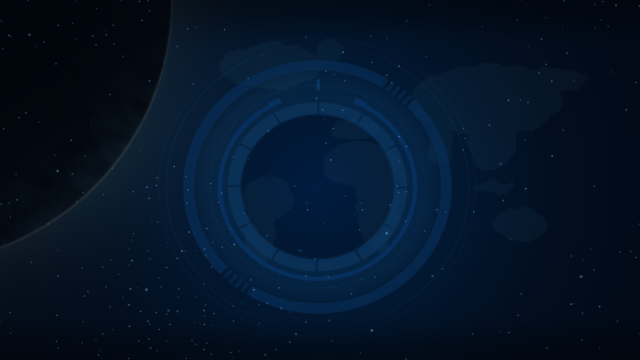
Give the GLSL for this background, as a WebGL 1 fragment shader.

```glsl
precision highp float;
// Night-blue space backdrop: planet limb, faint world map and a segmented dial.

#define DIAL_CENTER vec2(-0.007, -0.019)
#define DIAL_SQUASH 0.943
#define PLANET_CENTER vec2(-1.146, 0.5)
#define PLANET_RADIUS 0.734
#define DEEP_BLUE vec3(0.006, 0.035, 0.085)
#define MID_BLUE vec3(0.008, 0.125, 0.255)
#define RING_BLUE vec3(0.045, 0.205, 0.365)
#define HAZE vec3(0.060, 0.077, 0.065)
#define LAND_TINT vec3(0.016, 0.030, 0.030)
#define STAR_TINT vec3(0.28, 0.36, 0.42)

uniform vec2 u_resolution;

float hash(vec2 p) {
  return fract(sin(dot(p, vec2(127.1, 311.7))) * 43758.5);
}

// Layered sines, roughly -1 to 1.
float ripple(vec2 p) {
  float sum = 0.0, amp = 0.5;
  for (int i = 0; i < 5; i++) {
    sum += amp * sin(p.x + 1.3 * sin(p.y)) * cos(p.y * 1.1 + 0.7);
    p = mat2(1.5, 1.1, -1.1, 1.5) * p + 2.3;
    amp *= 0.6;
  }
  return sum;
}

// Smooth coverage of the interval [a, b].
float band(float x, float a, float b, float soft) {
  return smoothstep(a - soft, a + soft, x) * (1.0 - smoothstep(b - soft, b + soft, x));
}

float ellipseField(vec2 p, vec2 center, vec2 radius) {
  return (length((p - center) / radius) - 1.0) * min(radius.x, radius.y);
}

// Continents as ellipses with a rippled coast.
float landMask(vec2 p, float px) {
  vec2 w = p + 0.012 * vec2(ripple(p * 32.0), ripple(p.yx * 37.0 + 4.0));
  float africa = min(ellipseField(w, vec2(0.111, 0.046), vec2(0.107, 0.062)),
                     ellipseField(w, vec2(0.160, -0.067), vec2(0.058, 0.127)));
  float southAmerica = min(ellipseField(w, vec2(-0.148, -0.049), vec2(0.074, 0.060)),
                           ellipseField(w, vec2(-0.167, -0.137), vec2(0.042, 0.093)));
  float northAmerica = min(ellipseField(w, vec2(-0.137, 0.315), vec2(0.139, 0.065)),
                           ellipseField(w, vec2(0.025, 0.357), vec2(0.042, 0.030)));
  float asia = min(ellipseField(w, vec2(0.465, 0.222), vec2(0.210, 0.100)),
                   ellipseField(w, vec2(0.593, 0.275), vec2(0.150, 0.037)));
  asia = min(asia, ellipseField(w, vec2(0.477, 0.106), vec2(0.070, 0.081)));
  asia = min(asia, ellipseField(w, vec2(0.338, 0.095), vec2(0.032, 0.058)));
  float europe = ellipseField(w, vec2(0.095, 0.141), vec2(0.065, 0.028));
  float oceania = min(ellipseField(w, vec2(0.556, -0.125), vec2(0.072, 0.046)),
                      ellipseField(w, vec2(0.480, -0.020), vec2(0.055, 0.014)));
  float d = min(min(africa, southAmerica), min(northAmerica, asia));
  d = min(d, min(europe, oceania));
  return 1.0 - smoothstep(-px, px, d);
}

// One jittered star per cell, on three grid sizes.
float stars(vec2 p, float density, float px) {
  float sum = 0.0;
  for (int i = 0; i < 3; i++) {
    float layer = float(i);
    float scale = 9.0 + 15.0 * layer;
    vec2 cell = floor(p * scale);
    vec2 seed = cell + 17.0 * layer;
    vec2 jitter = 0.2 + 0.6 * vec2(hash(seed), hash(seed + 5.3));
    float d = length(p * scale - cell - jitter) / scale;
    float radius = 0.0035 / (1.0 + 0.7 * layer);
    float lit = step(1.0 - density, hash(seed + 9.1)) * (0.3 + 0.7 * hash(seed + 2.7));
    sum += lit * (1.0 - smoothstep(radius - px, radius + px, d));
  }
  return sum;
}

void main() {
  float px = 1.0 / u_resolution.y;
  vec2 p = (gl_FragCoord.xy - 0.5 * u_resolution) * px;

  // Blue field, dimmer towards the edges
  vec2 e = (p - vec2(0.02, -0.02)) / vec2(0.53, 0.50);
  vec3 color = mix(DEEP_BLUE, MID_BLUE, exp(-dot(e, e)));
  color *= 1.0 - 0.35 * smoothstep(0.36, 0.5, abs(p.y));

  // Planet with hazy limb
  float limb = length(p - PLANET_CENTER) - PLANET_RADIUS;
  float facing = exp(-pow((p.y - 0.05) / 0.34, 2.0));
  color += HAZE * exp(-max(limb, 0.0) / 0.15) * (0.5 + 0.5 * facing);
  float terrain = 0.7 + 0.45 * ripple(p * 27.0);
  vec3 ground = vec3(0.004, 0.018, 0.045)
    + vec3(0.045, 0.080, 0.095) * exp(min(limb, 0.0) / 0.12) * facing * terrain;
  color = mix(ground, color, smoothstep(-px, px, limb));
  color += vec3(0.085, 0.070, 0.050) * exp(-pow(limb / 0.004, 2.0)) * (0.4 + 0.6 * facing);

  // Dial base
  vec2 q = (p - DIAL_CENTER) / vec2(1.0, DIAL_SQUASH);
  float r = length(q);
  float angle = atan(q.y, q.x);
  float fromTop = abs(atan(q.x, q.y));
  color += vec3(0.010, 0.030, 0.040) * band(r, 0.21, 0.34, 0.03);
  vec3 core = mix(vec3(0.008, 0.085, 0.185), vec3(0.002, 0.108, 0.245), exp(-r * r * 40.0));
  color = mix(color, core, 1.0 - smoothstep(0.205, 0.216, r));
  color += LAND_TINT * landMask(p, px) * smoothstep(0.0, 0.03, limb);

  // Twelve segments, open arc and broad hatched ring
  float sector = 6.28319 / 12.0;
  float spoke = abs(mod(angle + 0.01 + 0.5 * sector, sector) - 0.5 * sector) * r;
  float segments = band(r, 0.214, 0.249, px) * smoothstep(0.003 - px, 0.003 + px, spoke);
  float flare = 0.006 * (1.0 - smoothstep(0.50, 0.52, fromTop));
  float arc = band(r, 0.265, 0.277 + flare, px) * smoothstep(0.38, 0.39, fromTop);
  float diagonal = mod(angle, 3.14159) - 0.90;
  float hatch = band(diagonal, -0.14, 0.14, 0.005);
  float stripes = smoothstep(-0.3, 0.3, sin(diagonal * 112.0));
  float broad = band(r, 0.343, 0.373, px) * mix(1.0, 0.75 * stripes, hatch);
  color = mix(color, RING_BLUE, 0.72 * segments);
  color = mix(color, vec3(0.03, 0.20, 0.40), 0.75 * arc);
  color = mix(color, vec3(0.025, 0.175, 0.335), 0.70 * broad);

  // Fine circles, dotted track and top tick
  float dots = band(r, 0.297, 0.300, px) * smoothstep(0.0, 0.6, sin(angle * 150.0));
  float circles = 0.6 * band(r, 0.439, 0.441, px)
    + band(r, 0.419, 0.421, px) * smoothstep(0.1, 0.6, abs(cos(angle)));
  float tick = band(q.x, -0.002, 0.006, px) * band(q.y, 0.285, 0.318, px);
  color += RING_BLUE * (0.25 * dots + 0.22 * circles + 0.4 * tick);

  // Stars, thickest at lower left and in the upper corners
  float lowerLeft = exp(-dot(p - vec2(-0.42, -0.36), p - vec2(-0.42, -0.36)) * 14.0);
  float corners = smoothstep(0.2, 0.5, p.y) * smoothstep(0.4, 0.8, abs(p.x));
  color += STAR_TINT * stars(p, 0.05 + 0.28 * lowerLeft + 0.18 * corners, px);

  gl_FragColor = vec4(color, 1.0);
}
```
